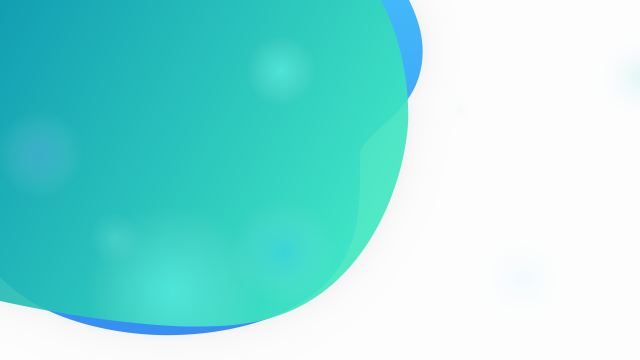
A WebGL 2 fragment shader for this background:

```glsl
#version 300 es
precision highp float;
// Two overlapping liquid blobs, teal over blue, on a near-white backdrop with soft
// round glows. The outlines are superellipses whose radii and powers differ per side;
// a cosine bulge shapes the blue upper right. Lengths are in canvas heights.
uniform vec2 u_resolution;
out vec4 fragColor;

// Approximate signed distance to a superellipse centred on the origin.
float superellipse(vec2 q, vec2 radii, vec2 power) {
  vec2 u = max(abs(q) / radii, vec2(0.001));
  vec2 terms = pow(u, power);
  vec2 slope = power * terms / (u * radii);
  return (terms.x + terms.y - 1.0) / max(length(slope), 0.05);
}

float tealBlob(vec2 p) {
  vec2 q = p - vec2(0.528, 0.676);
  vec2 side = q.x > 0.0 ? vec2(0.606, 2.7) : vec2(1.484, 1.57);
  vec2 rise = q.y > 0.0 ? vec2(0.588, 2.0) : vec2(0.583, 1.69);
  return superellipse(q, vec2(side.x, rise.x), vec2(side.y, rise.y));
}

float blueBlob(vec2 p) {
  // Lower part, a rounded bowl.
  vec2 q = p - vec2(0.463, 0.546);
  vec2 side = q.x > 0.0 ? vec2(0.537, 2.0) : vec2(0.547, 1.88);
  float bowl = superellipse(q, vec2(side.x, 0.477), vec2(side.y, 3.15));
  // Upper part, an edge that swells from the waist to the bulge.
  float above = p.y - 0.857;
  float below = max(-above, 0.0);
  float angle = min(6.8 * abs(above) + 50.0 * below * below * below, 3.1416);
  float slope = 0.087 * sin(angle) * (6.8 + 150.0 * below * below);
  float bulge = (p.x - 1.087 - 0.087 * cos(angle)) / sqrt(1.0 + slope * slope);
  return q.y > 0.0 ? bulge : bowl;
}

// Tinted core that fades through a pale haze.
vec3 addGlow(vec3 base, vec2 offset, float radius, float strength, vec3 tint) {
  float d = min(length(offset) / radius, 1.0);
  vec3 haze = mix(base, vec3(1.0), 0.3);
  return mix(base, mix(tint, haze, d), strength * (1.0 - d));
}

void main() {
  vec2 p = gl_FragCoord.xy / u_resolution.y;
  p.x += 0.5 * (16.0 / 9.0 - u_resolution.x / u_resolution.y);
  float tealDist = tealBlob(p);
  float blueDist = blueBlob(p);
  float tealMask = clamp(0.5 - tealDist * u_resolution.y, 0.0, 1.0);
  float blueMask = clamp(0.5 - blueDist * u_resolution.y, 0.0, 1.0);

  // Backdrop with faint glows and the soft shadow around both blobs.
  vec3 backdrop = vec3(0.992);
  backdrop = addGlow(backdrop, p - vec2(1.454, 0.227), 0.145, 0.8, vec3(0.94, 0.98, 0.995));
  backdrop = addGlow(backdrop, p - vec2(1.778, 0.785), 0.132, 0.9, vec3(0.88, 0.96, 0.975));
  backdrop = addGlow(backdrop, p - vec2(1.278, 0.695), 0.052, 0.8, vec3(0.97, 0.98, 0.98));
  backdrop -= 0.04 * exp(-30.0 * max(min(tealDist, blueDist), 0.0));

  // Blue brightens upwards; teal runs diagonally, lighter where no blue lies below it.
  vec3 blue = mix(vec3(0.21, 0.54, 0.95), vec3(0.26, 0.72, 0.98), p.y);
  float diagonal = clamp(dot(vec2(p.x, 1.0 - p.y), vec2(0.76, 0.44)), 0.0, 1.05);
  vec3 teal = mix(vec3(0.07, 0.62, 0.70), vec3(0.24, 0.88, 0.77), diagonal);
  teal = mix(teal, vec3(0.9, 1.1, 0.8), 0.1 * (1.0 - blueMask));

  // Glows inside the teal blob.
  teal = addGlow(teal, p - vec2(0.481, 0.190), 0.240, 0.85, vec3(0.32, 0.92, 0.87));
  teal = addGlow(teal, p - vec2(0.787, 0.299), 0.145, 0.70, vec3(0.22, 0.82, 0.88));
  teal = addGlow(teal, p - vec2(0.319, 0.338), 0.072, 0.50, vec3(0.36, 0.86, 0.83));
  teal = addGlow(teal, p - vec2(0.780, 0.803), 0.098, 0.90, vec3(0.30, 0.91, 0.86));
  teal = addGlow(teal, p - vec2(0.111, 0.572), 0.122, 0.75, vec3(0.27, 0.67, 0.82));

  // Layers from back to front.
  vec3 color = mix(backdrop, blue, blueMask);
  color = mix(color, teal, tealMask);
  fragColor = vec4(color, 1.0);
}
```
